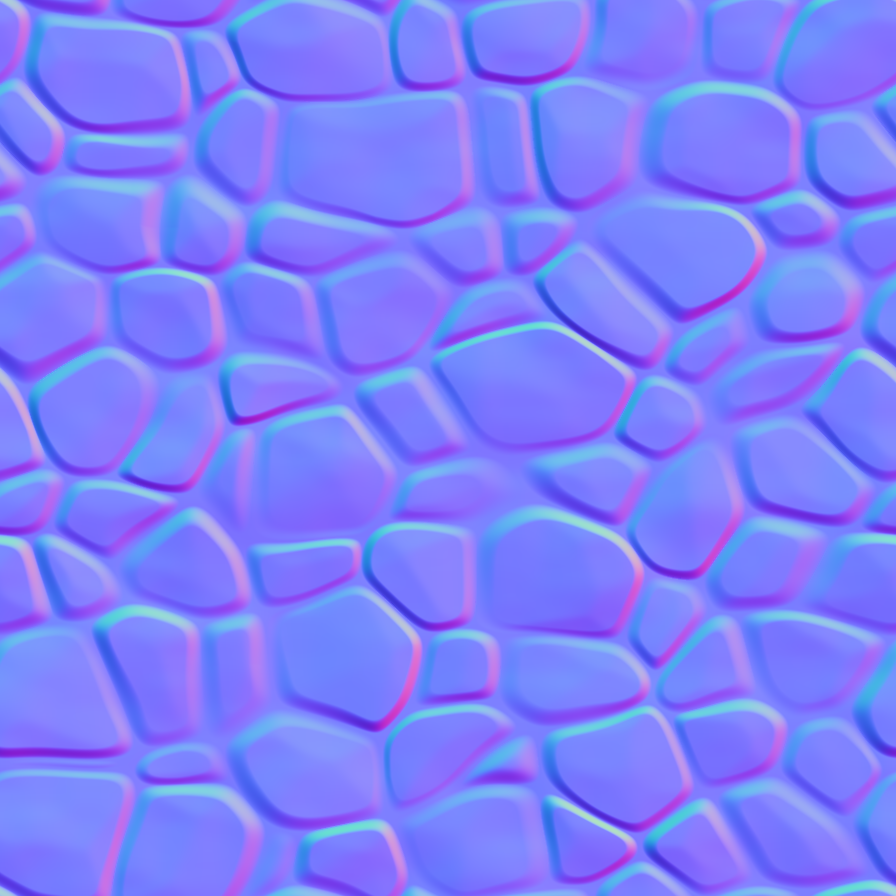
Give the GLSL for this texture map, as a Shadertoy shader.

```glsl
const vec2 GRID = vec2(8.0, 10.0);

vec3 hash3(vec2 p) {
    vec3 q = fract(p.xyx * vec3(0.1031, 0.1030, 0.0973) + 0.137);
    q += dot(q, q.yxz + 33.33);
    return fract((q.xxy + q.yzz) * q.zyx);
}

// Value noise that wraps after a whole number of cells
float noise(vec2 uv, vec2 period, float seed) {
    vec2 p = uv * period, i = floor(p), f = p - i;
    f = f * f * f * (f * (f * 6.0 - 15.0) + 10.0);
    float a = hash3(mod(i, period) + seed).x;
    float b = hash3(mod(i + vec2(1, 0), period) + seed).x;
    float c = hash3(mod(i + vec2(0, 1), period) + seed).x;
    float d = hash3(mod(i + 1.0, period) + seed).x;
    return mix(mix(a, b, f.x), mix(c, d, f.x), f.y) - 0.5;
}

// Stone centre in xy on staggered rows, size weight in z
vec3 stone(vec2 cell) {
    vec3 h = hash3(mod(cell, GRID));
    float stagger = 0.5 * mod(cell.y, 2.0) - 0.25;
    return vec3(cell + 0.5 + 0.62 * (h.xy - 0.5) + vec2(stagger, 0.0), 0.6 * h.z * h.z);
}

float power(vec2 p, vec3 s) {
    vec2 d = p - s.xy;
    return dot(d, d) - s.z;
}

float height(vec2 uv) {
    // Bend the straight cell borders
    vec2 p = uv * GRID + 0.4 * vec2(noise(uv, vec2(6, 7), 31.0), noise(uv, vec2(7, 8), 57.0));

    // Find the stone that owns this point
    vec2 base = floor(p), id = base;
    float best = 1e5;
    for (int y = -2; y <= 2; y++)
    for (int x = -2; x <= 2; x++) {
        vec2 cell = base + vec2(x, y);
        float d = power(p, stone(cell));
        if (d < best) { best = d; id = cell; }
    }
    vec3 own = stone(id);

    // Smooth minimum over borders: rounded outline and faceted dome
    float outline = 0.0, facets = exp(-32.0 * 0.4);
    for (int y = -2; y <= 2; y++)
    for (int x = -2; x <= 2; x++) {
        if (x == 0 && y == 0) continue;
        vec3 other = stone(id + vec2(x, y));
        float e = (power(p, other) - best) / (2.0 * max(distance(other.xy, own.xy), 0.05));
        float steep = 0.4 + 0.9 * fract(other.z * 23.0 + own.z * 37.0);
        outline += exp(-17.0 * e);
        facets += exp(-32.0 * e * steep);
    }
    float edge = -log(outline) / 17.0;
    float dome = -log(facets) / 32.0;

    // Each stone has its own gap, rim softness, lift and tilt
    vec3 r = hash3(mod(id, GRID) + 71.0);
    vec3 t = hash3(mod(id, GRID) + 113.0);
    float gap = 0.04 * r.x * r.x - 0.015;
    float soft = clamp(0.5 * r.y + 0.25 + noise(uv, vec2(11, 13), 83.0), 0.0, 1.0);
    float rim = smoothstep(0.0, mix(0.09, 0.2, soft), edge - gap);
    float lift = mix(0.0022, 0.0062, r.z);
    float top = lift + 0.015 * dome + 0.014 * dot(t.xy - 0.5, p - own.xy);

    // Gentle unevenness of the ground and the stone faces
    float uneven = 0.007 * noise(uv, vec2(9, 11), 5.0) + 0.0014 * noise(uv, vec2(21, 27), 9.0);
    return rim * top + uneven;
}

void mainImage(out vec4 fragColor, in vec2 fragCoord) {
    vec2 uv = fragCoord / iResolution.xy;
    vec2 e = vec2(0.0013, 0.0);

    // Surface slope packed as a tangent space normal
    vec2 slope = vec2(height(uv + e.xy) - height(uv - e.xy),
                      height(uv + e.yx) - height(uv - e.yx)) / (2.0 * e.x);
    vec3 normal = normalize(vec3(-slope * vec2(0.95, 1.0), 1.0));
    fragColor = vec4(0.5 + 0.5 * normal - vec3(0.008, 0.0, 0.0), 1.0);
}
```
